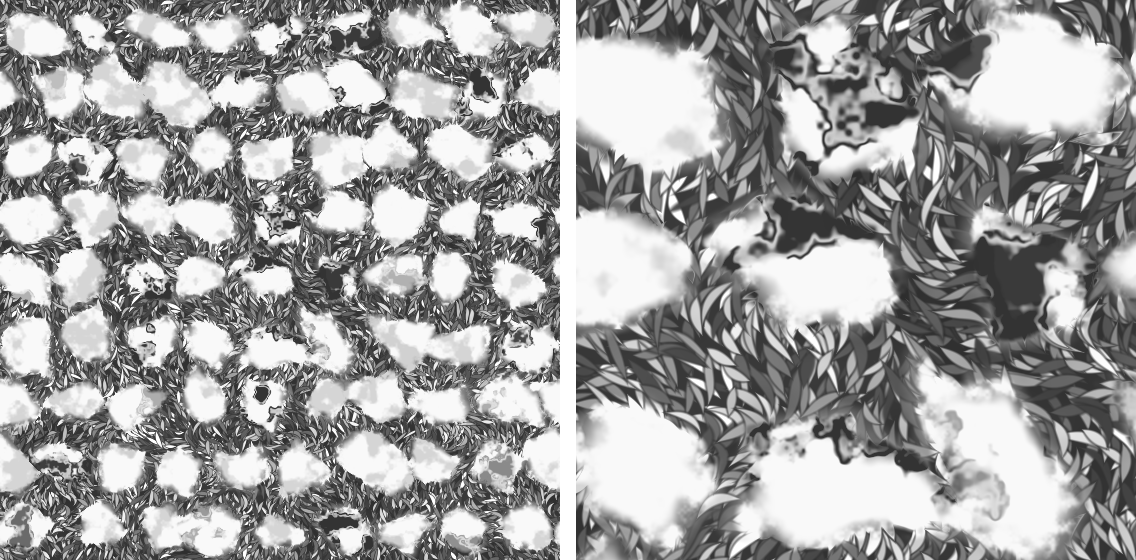
Left, the full canvas; right, a detail of the centre.
This texture is drawn by a Shadertoy shader. Its source:

```glsl
// Draws rows of pale worn stones set in a dense mat of short grass blades, in greys.

const float STONE_ROWS = 9.0;
const float GRASS_LAYERS = 5.0;
const float SOIL_TONE = 0.2;
const float STONE_TONE = 0.975;

// Integer hash: three random values in 0..1 for a cell and a seed.
vec3 hash3(vec2 cell, float seed) {
    uvec3 v = uvec3(vec3(cell, seed)) * 1664525u + 1013904223u;
    v.x += v.y * v.z; v.y += v.z * v.x; v.z += v.x * v.y;
    v ^= v >> 16u;
    v.x += v.y * v.z; v.y += v.z * v.x; v.z += v.x * v.y;
    return vec3(v >> 8u) / 16777216.0;
}

// Value noise that wraps after a whole number of cells.
float wrapNoise(vec2 uv, float cells, float seed) {
    vec2 p = uv * cells, i = floor(p), f = p - i;
    f = f * f * (3.0 - 2.0 * f);
    vec2 a = mod(i, cells), b = mod(i + 1.0, cells);
    float low = mix(hash3(a, seed).x, hash3(vec2(b.x, a.y), seed).x, f.x);
    float high = mix(hash3(vec2(a.x, b.y), seed).x, hash3(b, seed).x, f.x);
    return mix(low, high, f.y);
}

float fbm(vec2 uv, float cells, float seed) {
    float sum = 0.0, weight = 0.5;
    for (float octave = 0.0; octave < 4.0; octave++) {
        sum += weight * wrapNoise(uv, cells, seed + octave);
        cells *= 2.0;
        weight *= 0.5;
    }
    return sum / 0.9375;
}

vec2 rotate(vec2 p, float angle) {
    float c = cos(angle), s = sin(angle);
    return vec2(c * p.x + s * p.y, c * p.y - s * p.x);
}

// Irregular polygon with rounded corners, as a smooth maximum of random half planes.
float stoneShape(vec2 p, vec2 halfSize, vec2 cell) {
    const float sides = 6.0, sharpness = 15.0;
    float sum = 0.0;
    for (float i = 0.0; i < sides; i++) {
        vec3 rnd = hash3(cell, 20.0 + i);
        float angle = 6.2832 * (i + 0.75 * rnd.x) / sides;
        float plane = dot(p / halfSize, vec2(cos(angle), sin(angle))) - mix(0.75, 1.12, rnd.y);
        sum += exp(sharpness * min(plane, 4.0));
    }
    return log(sum) / sharpness * min(halfSize.x, halfSize.y);
}

// Distance to the nearest stone in canvas units (x) and its wear (y).
vec2 stoneField(vec2 uv) {
    vec2 q = uv * STONE_ROWS, nearest = vec2(9.0, 0.0);
    for (float dy = -1.0; dy <= 1.0; dy++) {
        float row = floor(q.y) + dy, rowId = mod(row, STONE_ROWS);
        float x = q.x + hash3(vec2(rowId, 0.0), 3.0).x;
        for (float dx = -1.0; dx <= 1.0; dx++) {
            float column = floor(x) + dx;
            vec2 cell = vec2(mod(column, STONE_ROWS), rowId);
            vec3 place = hash3(cell, 5.0), form = hash3(cell, 6.0);
            vec2 centre = vec2(column, row) + 0.5 + (place.xy - 0.5) * vec2(0.22, 0.18);
            vec2 halfSize = mix(vec2(0.37, 0.29), vec2(0.58, 0.43), form.xy);
            vec2 p = rotate(vec2(x, q.y) - centre, mix(-0.8, 0.3, place.z));
            float d = stoneShape(p, halfSize, cell);
            if (d < nearest.x) nearest = vec2(d, form.z);
        }
    }
    return vec2(nearest.x / STONE_ROWS, nearest.y);
}

// Paints one layer of slender blades, each with a dark rim, over a tone.
float grassLayer(vec2 uv, float tone, float cells, float seed, float blur) {
    vec2 base = floor(uv * cells);
    float flow = (wrapNoise(uv, 16.0, 40.0) - 0.5) * 2.8;
    for (float k = 0.0; k < 9.0; k++) {
        vec2 id = base + vec2(mod(k, 3.0), floor(k / 3.0)) - 1.0;
        vec2 cell = mod(id, cells);
        vec3 place = hash3(cell, seed), look = hash3(cell, seed + 1.0);
        vec2 p = rotate(uv - (id + place.xy) / cells, flow + (place.z - 0.5) * 1.7);
        float halfLength = mix(0.008, 0.017, look.x);
        float along = p.y / halfLength;
        float across = p.x + (look.x - 0.5) * 0.003 * along * along;
        float halfWidth = mix(0.0018, 0.0034, look.y);
        float d = abs(across) - halfWidth * (1.0 - along * along);
        float bladeTone = 0.25 + 0.75 * pow(look.z, 1.35);
        tone = mix(tone, SOIL_TONE, 0.8 * smoothstep(0.0014 + blur, 0.0, d));
        tone = mix(tone, bladeTone, smoothstep(blur, -blur, d));
    }
    return tone;
}

// Stone surface: bright core, chipped rim, faint smudges, and dark veins where worn.
float stoneTone(vec2 uv, float d, float wear) {
    float smudge = fbm(uv, 30.0, 50.0), grain = fbm(uv, 64.0, 60.0);
    float rim = smoothstep(-0.011, 0.002, d);
    float worn = smoothstep(0.55, 0.9, wear);
    float tone = STONE_TONE - rim * 0.55 * smoothstep(0.4, 0.65, grain);
    tone -= mix(0.14, 0.3, worn) * smoothstep(0.52, 0.68, smudge);
    float vein = smoothstep(0.05, 0.0, abs(smudge - 0.56));
    tone -= 0.75 * worn * vein * smoothstep(0.38, 0.58, grain);
    tone -= 0.5 * worn * smoothstep(0.62, 0.68, smudge);
    return max(tone, SOIL_TONE);
}

void mainImage(out vec4 fragColor, in vec2 fragCoord) {
    vec2 uv = fragCoord / iResolution.xy;
    float blur = max(0.0009, 0.6 / iResolution.y);

    // Grass mat with darker patches
    float grass = SOIL_TONE;
    for (float i = 0.0; i < GRASS_LAYERS; i++)
        grass = grassLayer(uv, grass, 46.0 + 3.0 * i, 70.0 + 2.0 * i, blur);
    grass *= mix(0.8, 1.25, fbm(uv, 18.0, 90.0));

    // Stones with chipped outlines and a broken grey fringe
    vec2 warp = vec2(fbm(uv, 26.0, 100.0), fbm(uv, 26.0, 110.0)) - 0.5;
    vec2 stone = stoneField(uv + 0.026 * warp);
    float fringe = smoothstep(0.010, -0.002, stone.x) * smoothstep(0.4, 0.6, fbm(uv, 36.0, 120.0));
    grass = mix(grass, 0.68, 0.6 * fringe);
    float cover = smoothstep(0.002, -0.002, stone.x + 0.008 * (0.4 - grass));

    float tone = mix(grass, stoneTone(uv, stone.x, stone.y), cover);
    fragColor = vec4(vec3(clamp(tone, 0.0, 1.0)), 1.0);
}
```
